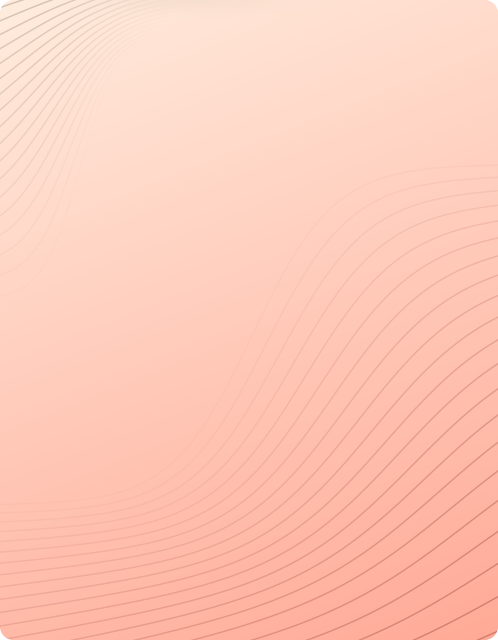
Give the GLSL for this background, as a Shadertoy shader.

```glsl
// Soft peach gradient card with two families of flowing contour lines.

const vec3 CREAM = vec3(1.0, 0.925, 0.868);
const vec3 CORAL = vec3(1.0, 0.664, 0.590);
const vec3 LINE_ROSE = vec3(0.66, 0.32, 0.28);
const vec3 LINE_SAGE = vec3(0.60, 0.56, 0.47);
const float LOWER_COUNT = 22.0;
const float UPPER_COUNT = 19.0;

float logistic(float x) {
    return 1.0 / (1.0 + exp(-x));
}

// Height of an S-shaped curve running from startY at x = 0 to endY at x = span.
float waveHeight(float x, vec2 ends, float span, float tilt, float center, float width) {
    float first = logistic(-center / width);
    float last = logistic((span - center) / width);
    float rise = (logistic((x - center) / width) - first) / (last - first);
    return ends.x - tilt * x + (ends.y - ends.x + tilt * span) * rise;
}

// Antialiased coverage of one curve, corrected for its slope.
float waveLine(vec2 p, vec2 ends, float span, float tilt, float center, float width, float pixel) {
    float stepX = 0.002;
    float y = waveHeight(p.x, ends, span, tilt, center, width);
    float nextY = waveHeight(p.x + stepX, ends, span, tilt, center, width);
    float slope = (nextY - y) / stepX;
    float dist = abs(p.y - y) / sqrt(1.0 + slope * slope);
    float halfWidth = 0.001;
    return 1.0 - smoothstep(halfWidth - 0.5 * pixel, halfWidth + 0.7 * pixel, dist);
}

// Broad swells that grow stronger toward the lower right.
float lowerWaves(vec2 p, float span, float pixel) {
    float ink = 0.0;
    for (float i = 0.0; i < LOWER_COUNT; i++) {
        vec2 ends = vec2(0.788 + 0.0130 * i + 0.00039 * i * i,
                         0.258 + 0.0182 * i + 0.00091 * i * i);
        float tilt = min(0.015 * i, 0.22);
        float line = waveLine(p, ends, span, tilt, 0.394 + 0.0208 * i, 0.064 + 0.0026 * i, pixel);
        ink = max(ink, line * (0.045 + 0.021 * i));
    }
    return ink * mix(0.7, 1.1, p.x / span);
}

// Tighter swells that fade away from the upper left corner.
float upperWaves(vec2 p, float pixel) {
    float ink = 0.0;
    for (float i = 0.0; i < UPPER_COUNT; i++) {
        vec2 ends = vec2(0.462 - 0.0326 * i + 0.00036 * i * i, 0.065 - 0.0065 * i);
        float line = waveLine(p, ends, 0.26, 0.0, 0.124 - 0.0072 * i, 0.029 + 0.0039 * i, pixel);
        ink = max(ink, line * (0.03 + 0.024 * i));
    }
    return ink * (1.0 - smoothstep(0.06, 0.30, p.x));
}

float roundedBox(vec2 p, vec2 halfSize, float radius) {
    vec2 q = abs(p) - halfSize + radius;
    return length(max(q, 0.0)) + min(max(q.x, q.y), 0.0) - radius;
}

void mainImage(out vec4 fragColor, in vec2 fragCoord) {
    vec2 uv = fragCoord / iResolution.xy;
    float aspect = iResolution.x / iResolution.y;
    float pixel = 1.0 / iResolution.y;

    // Wave space: canvas heights, y pointing down, fitted to the card width.
    float span = 0.777;
    vec2 p = vec2(uv.x * span, 1.0 - uv.y);

    // Slanted base gradient
    float depth = (p.y + 0.31 * uv.x) / 1.31;
    vec3 color = mix(CREAM, CORAL, depth);

    // Faint shade along the top edge
    vec2 hazeOffset = (p - vec2(0.29, 0.0)) / vec2(0.13, 0.018);
    color = mix(color, LINE_SAGE, 0.08 * exp(-dot(hazeOffset, hazeOffset)));

    // Contour lines
    color = mix(color, LINE_ROSE, lowerWaves(p, span, pixel));
    color = mix(color, LINE_SAGE, upperWaves(p, pixel));

    // Rounded card on white
    vec2 halfSize = 0.5 * vec2(aspect, 1.0);
    float edge = roundedBox((uv - 0.5) * vec2(aspect, 1.0), halfSize, 0.021);
    color = mix(color, vec3(1.0), smoothstep(-0.5 * pixel, 0.5 * pixel, edge));

    fragColor = vec4(color, 1.0);
}
```
